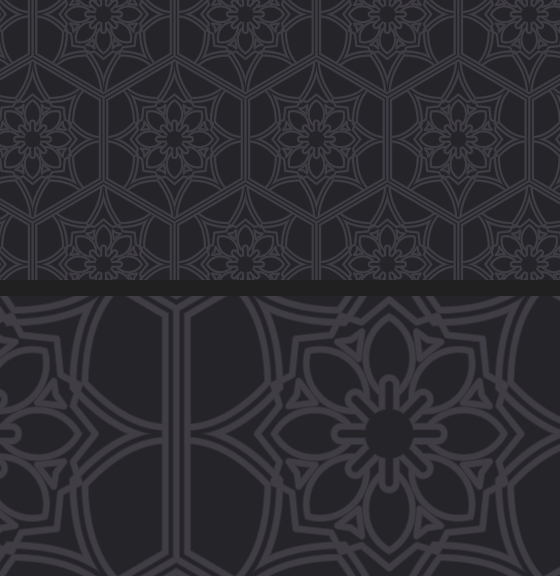
Top: the whole. Bottom: its middle third, enlarged.
Reproduce this pattern procedurally as a WebGL 2 fragment shader.

```glsl
#version 300 es
precision highp float;

uniform vec2 u_resolution;
out vec4 fragColor;

const float PI = 3.14159265;

// Hexagon with upright sides: 1 on the border
float hexRadius(vec2 p) {
  p = abs(p);
  return max(p.x, 0.5 * p.x + 0.866025 * p.y);
}

float segment(vec2 p, vec2 a, vec2 b) {
  vec2 d = b - a;
  return length(p - a - d * clamp(dot(p - a, d) / dot(d, d), 0.0, 1.0));
}

// Offset from the centre of the nearest hexagon, in inradius units
vec2 hexCell(vec2 p) {
  vec2 period = vec2(2.0, 3.464102);
  vec2 a = mod(p + 0.5 * period, period) - 0.5 * period;
  vec2 b = mod(p, period) - 0.5 * period;
  return dot(a, a) < dot(b, b) ? a : b;
}

// Distance to the nearest line of the eight-fold rosette
float rosette(vec2 p, float rim) {
  float sector = PI / 4.0;
  float angle = atan(p.y, p.x);
  float axis = sector * floor(angle / sector + 0.5);
  float folded = abs(angle - axis);
  vec2 q = length(p) * vec2(cos(folded), sin(folded));

  // Flared ribs, doubled, reaching the border at each axis
  float reach = 1.0 / hexRadius(vec2(cos(axis), sin(axis))) - 0.04;
  float span = reach - 0.57;
  float t = max(reach - q.x, 0.0) / span;
  float rib = (q.y - 0.03 - 0.207 * t * t) / sqrt(1.0 + pow(0.414 * t / span, 2.0));
  float d = min(abs(rib), abs(rib + 0.055));
  d = rim < 0.05 || q.x < 0.48 ? 1.0 : d;

  // Star outline
  d = min(d, segment(q, vec2(0.62, 0.0), vec2(0.515, 0.13)));
  d = min(d, segment(q, vec2(0.515, 0.13), vec2(0.545, 0.226)));

  // Small triangles between the petals
  vec2 c = vec2(cos(PI / 8.0), sin(PI / 8.0));
  vec2 m = vec2(dot(q, c), abs(q.x * c.y - q.y * c.x));
  d = min(d, segment(m, vec2(0.375, 0.0), vec2(0.485, 0.062)));
  d = min(d, segment(m, vec2(0.485, 0.062), vec2(0.47, 0.0)));

  // Petals, and round-ended loops over their bases
  float petal = abs(length(q - vec2(0.35, -0.109)) - 0.219);
  float loop = segment(q, vec2(0.1, 0.0), vec2(0.225, 0.0)) - 0.034;
  d = min(d, loop > 0.0 ? petal : 1.0);
  d = min(d, abs(loop));
  return max(d, 0.13 - length(p));
}

void main() {
  vec2 cellScale = vec2(0.2534, 0.2578);
  vec2 uv = gl_FragCoord.xy / u_resolution.y;
  vec2 p = hexCell((uv - vec2(1.13, 0.5026)) / cellScale);
  float pixel = 1.0 / (u_resolution.y * cellScale.x);

  // Triple border lines
  float rim = 1.0 - hexRadius(p);
  float border = min(rim, abs(rim - 0.052));
  float d = min(border, rosette(p, rim));

  // Bright line core with a dim soft edge
  vec3 ground = vec3(0.14, 0.14, 0.16);
  vec3 edgeGrey = vec3(0.2, 0.19, 0.22);
  vec3 lineGrey = vec3(0.25, 0.24, 0.27);
  float soft = 0.6 * pixel;
  vec3 color = mix(ground, edgeGrey, 1.0 - smoothstep(0.018 - soft, 0.018 + soft, d));
  color = mix(color, lineGrey, 1.0 - smoothstep(0.013 - soft, 0.013 + soft, d));
  fragColor = vec4(color, 1.0);
}
```
